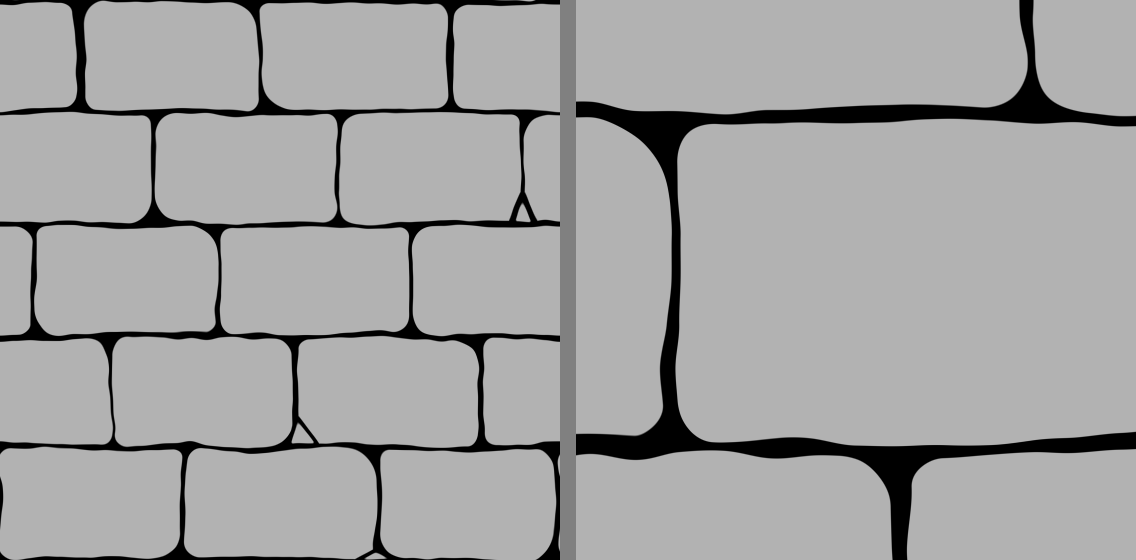
Left, the full canvas; right, a detail of the centre.
Give the GLSL for this texture, as a Shadertoy shader.

```glsl
const float COLUMNS = 3.0;
const float ROWS = 5.0;
const vec3 STONE = vec3(0.70);
const vec3 MORTAR = vec3(0.0);

float hash(vec2 p, float seed) {
    vec3 q = fract(vec3(p.xyx + seed * 1.37) * vec3(0.1031, 0.1030, 0.0973));
    q += dot(q, q.yzx + 33.33);
    return fract((q.x + q.y) * q.z);
}

// Value noise that tiles over the unit square, centred on zero
float tiledNoise(vec2 uv, float cells, float seed) {
    vec2 p = uv * cells;
    vec2 i = floor(p);
    vec2 f = fract(p);
    f = f * f * (3.0 - 2.0 * f);
    vec2 lo = mod(i, cells);
    vec2 hi = mod(i + 1.0, cells);
    float bottom = mix(hash(lo, seed), hash(vec2(hi.x, lo.y), seed), f.x);
    float top = mix(hash(vec2(lo.x, hi.y), seed), hash(hi, seed), f.x);
    return mix(bottom, top, f.y) - 0.5;
}

vec2 wobble(vec2 uv, float cells, float seed) {
    return vec2(tiledNoise(uv, cells, seed), tiledNoise(uv, cells, seed + 7.0));
}

// Joint place, in column units from the row's own offset
float jointPlace(float index, float row) {
    return index + 0.05 * (hash(vec2(mod(index, COLUMNS), row), 3.0) - 0.5);
}

float jointHalfWidth(float index, float row) {
    float h = hash(vec2(mod(index, COLUMNS), row), 11.0);
    return mix(0.0035, 0.0085, h * h);
}

float roundedBox(vec2 p, vec2 halfSize, float radius) {
    vec2 q = abs(p) - halfSize + radius;
    return length(max(q, 0.0)) + min(max(q.x, q.y), 0.0) - radius;
}

// Signed distance to the two slopes of a triangle standing on y = 0
float slopes(vec2 p, vec2 size) {
    float side = sqrt(p.x * p.x + 0.00001);
    return (side * size.y + (p.y - size.y) * size.x) / length(size);
}

// Cut a triangular chip from the stones and leave a loose fragment in it
float chipStone(float stone, vec2 p, vec2 size, float lean, float crack, float base) {
    p.x -= lean * (1.0 - p.y / size.y);
    float cut = slopes(p, size);
    float radius = 0.004;
    vec2 q = vec2(cut + crack, base - p.y) + radius;
    float fragment = length(max(q, 0.0)) + min(max(q.x, q.y), 0.0) - radius;
    return min(max(stone, -cut), fragment);
}

float wallDistance(vec2 uv) {
    // Uneven hand-cut edges
    vec2 p = uv + 0.011 * wobble(uv, 9.0, 1.0) + 0.004 * wobble(uv, 38.0, 2.0);
    float rowIndex = floor(p.y * ROWS);
    float row = mod(rowIndex, ROWS);
    float bottom = rowIndex / ROWS;

    // Stone between its two shifted joints
    float x = p.x * COLUMNS - fract(0.6 * row);
    float column = floor(x);
    if (x < jointPlace(column, row)) column -= 1.0;
    else if (x > jointPlace(column + 1.0, row)) column += 1.0;
    float left = jointPlace(column, row);
    float right = jointPlace(column + 1.0, row);

    float bed = 0.0043;
    vec2 low = vec2(left / COLUMNS + jointHalfWidth(column, row), bottom + bed);
    vec2 high = vec2(right / COLUMNS - jointHalfWidth(column + 1.0, row), bottom + 1.0 / ROWS - bed);
    vec2 local = vec2(x / COLUMNS, p.y) - 0.5 * (low + high);

    // Each corner is worn by its own amount
    vec2 corner = step(0.0, local);
    float wear = hash(vec2(mod(column, COLUMNS), row) * 2.0 + corner, 5.0);
    float stone = roundedBox(local, 0.5 * (high - low), mix(0.018, 0.052, wear * wear));
    stone += 0.004 * tiledNoise(uv, 24.0, 4.0);

    // Broken feet on a few joints
    float joint = column + corner.x;
    bool lowest = row < 0.5;
    bool broken = mod(row + mod(joint, COLUMNS), 3.0) == 2.0;
    if (broken && (lowest || mod(row, 2.0) == 1.0)) {
        vec2 foot = vec2((x - jointPlace(joint, row)) / COLUMNS, p.y - bottom);
        vec2 size = lowest ? vec2(0.042, 0.026) : vec2(0.030, 0.064);
        float lean = row == 1.0 ? 0.014 : 0.0;
        float crack = row == 3.0 ? 0.010 : 0.007;
        stone = chipStone(stone, foot, size, lean, crack, bed);
    }
    return stone;
}

void mainImage(out vec4 fragColor, in vec2 fragCoord) {
    vec2 uv = fragCoord / iResolution.xy;
    float softness = 0.8 / min(iResolution.x, iResolution.y);
    float mortar = smoothstep(-softness, softness, wallDistance(uv));
    fragColor = vec4(mix(STONE, MORTAR, mortar), 1.0);
}
```
